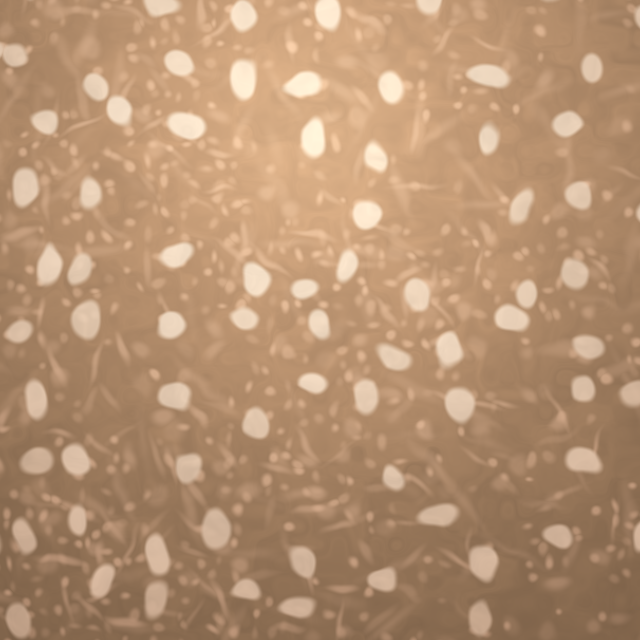
This pattern is drawn by a Shadertoy shader. Its source:

```glsl
// Softly lit tan tissue scattered with pale oval cells, small granules and short fibres.

const vec3 SHADE_TAN  = vec3(0.45, 0.35, 0.26);
const vec3 LIT_TAN    = vec3(0.80, 0.63, 0.48);
const vec3 SHADE_PINK = vec3(0.72, 0.56, 0.46);
const vec3 LIT_PEACH  = vec3(0.96, 0.80, 0.66);
const vec3 SHADE_CELL = vec3(0.78, 0.64, 0.54);
const vec3 LIT_CELL   = vec3(0.99, 0.92, 0.83);

// One family of scattered ellipses
struct Grain {
    float cells;      // grid cells per canvas height
    vec2 minRadius;
    vec2 maxRadius;
    float fill;       // share of occupied cells
    float cluster;    // 0 = even spread, 1 = gathered in patches
    float bend;       // how far the direction follows the flow noise
    float minOpacity;
    float softness;
    float seed;
};

float hash(vec2 p) {
    return fract(sin(dot(p, vec2(127.1, 311.7))) * 43758.5453);
}

vec2 hash2(vec2 p) {
    return vec2(hash(p), hash(p + 37.3));
}

float noise(vec2 p) {
    vec2 i = floor(p), f = fract(p);
    f = f * f * (3.0 - 2.0 * f);
    return mix(mix(hash(i), hash(i + vec2(1, 0)), f.x),
               mix(hash(i + vec2(0, 1)), hash(i + vec2(1, 1)), f.x), f.y);
}

float fbm(vec2 p) {
    float sum = 0.0, amp = 0.5;
    for (int i = 0; i < 4; i++) {
        sum += amp * noise(p);
        p = p * 2.03 + 11.7;
        amp *= 0.5;
    }
    return sum;
}

vec2 rotate(vec2 p, float a) {
    float c = cos(a), s = sin(a);
    return vec2(c * p.x + s * p.y, c * p.y - s * p.x);
}

// Approximate signed distance to an ellipse
float ellipse(vec2 p, vec2 radius) {
    return (length(p / radius) - 1.0) * min(radius.x, radius.y);
}

// Coverage of one grain family at p
float scatter(vec2 p, Grain g) {
    vec2 home = floor(p * g.cells);
    float cover = 0.0;
    for (int y = -1; y <= 1; y++)
    for (int x = -1; x <= 1; x++) {
        vec2 id = home + vec2(x, y);
        vec2 key = id + g.seed;
        vec2 centre = (id + 0.5 + 0.76 * (hash2(key) - 0.5)) / g.cells;
        float patchy = smoothstep(0.3, 0.65, noise(centre * 7.0 + g.seed));
        if (hash(key + 5.1) > g.fill * mix(1.0, patchy, g.cluster)) continue;

        // Mostly upright, some lying flat, streaks turned by the flow
        float angle = 0.7 * (hash(key + 9.2) - 0.5) + 1.57 * step(0.68, hash(key + 2.6));
        angle += g.bend * 6.3 * noise(centre * 4.0 + 3.0);
        vec2 radius = mix(g.minRadius, g.maxRadius, hash2(key + 14.8));
        float d = ellipse(rotate(p - centre, angle), radius);
        float opacity = mix(g.minOpacity, 1.0, hash(key + 21.4));
        cover = max(cover, opacity * (1.0 - smoothstep(-g.softness, g.softness, d)));
    }
    return cover;
}

void mainImage(out vec4 fragColor, in vec2 fragCoord) {
    vec2 uv = fragCoord / iResolution.xy;
    vec2 p = fragCoord / iResolution.y;

    // Lamp glow, high and central
    vec2 toLamp = uv - vec2(0.49, 0.80);
    float lampDist = dot(toLamp, toLamp);
    float glow = exp(-2.2 * lampDist);
    float hotSpot = exp(-28.0 * lampDist);

    // Wobble that makes the outlines irregular
    vec2 wobble = vec2(noise(p * 34.0), noise(p * 34.0 + 50.0)) - 0.5;
    vec2 q = p + 0.011 * wobble;

    Grain ovals    = Grain(9.5, vec2(0.015, 0.020), vec2(0.022, 0.031), 0.80, 0.0, 0.0, 0.78, 0.0042, 3.0);
    Grain lumps    = Grain(19.0, vec2(0.007, 0.009), vec2(0.014, 0.018), 0.55, 0.8, 0.5, 0.3, 0.0065, 61.0);
    Grain granules = Grain(37.0, vec2(0.004, 0.004), vec2(0.008, 0.009), 0.72, 0.8, 0.0, 0.3, 0.0040, 17.0);
    Grain fibres   = Grain(18.0, vec2(0.003, 0.014), vec2(0.006, 0.030), 0.70, 0.9, 1.0, 0.3, 0.0038, 83.0);
    Grain strands  = Grain(12.0, vec2(0.004, 0.025), vec2(0.009, 0.045), 0.75, 0.5, 1.0, 0.3, 0.0065, 29.0);

    // Mottled ground
    float mottle = fbm(p * 16.0 + 2.0 * wobble) - 0.47;
    vec3 color = mix(SHADE_TAN, LIT_TAN, glow) * (1.0 + 0.16 * mottle);

    // Fine tissue, from faint to distinct
    vec3 tissue = mix(SHADE_PINK, LIT_PEACH, glow);
    color = mix(color, tissue, 0.36 * scatter(q, strands));
    color = mix(color, tissue, 0.50 * scatter(q, lumps));
    color = mix(color, tissue, 0.66 * scatter(q, fibres));
    color = mix(color, tissue * 1.03, 0.75 * scatter(q, granules));

    // Large pale cells with slight inner shading
    vec3 cell = mix(SHADE_CELL, LIT_CELL, glow) * (1.0 + 0.10 * mottle);
    color = mix(color, cell, scatter(q, ovals));

    color += hotSpot * vec3(0.06, 0.06, 0.05);
    fragColor = vec4(clamp(color, 0.0, 1.0), 1.0);
}
```
